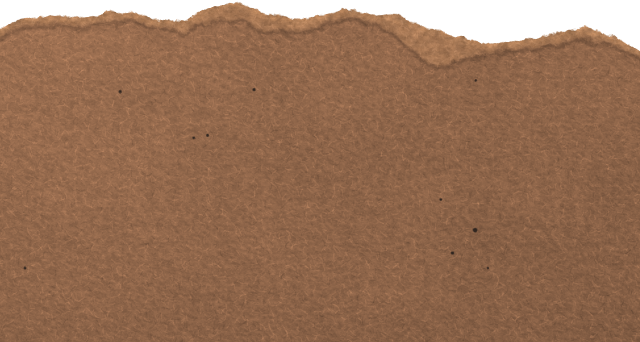
Give the GLSL for this texture, as a Shadertoy shader.

```glsl
// Sheet of brown cardboard with a torn, fibrous upper edge on white.

const int EDGE_STEPS = 24;
const float DEPTHS[25] = float[25](
    .080, .051, .046, .053, .036, .036, .058, .060, .017, .007, .041, .051, .046,
    .022, .039, .046, .078, .104, .129, .121, .112, .095, .080, .104, .150);

// Specks: position and radius in canvas heights.
const int SPECK_COUNT = 10;
const vec3 SPECKS[10] = vec3[10](
    vec3(.352, .733, .0045), vec3(.743, .738, .0040), vec3(.566, .597, .0040),
    vec3(.607, .604, .0036), vec3(1.389, .327, .0065), vec3(1.323, .260, .0045),
    vec3(1.289, .417, .0036), vec3(1.391, .765, .0030), vec3(1.427, .216, .0030),
    vec3(.073, .216, .0034));

float hash(vec2 p) {
    return fract(sin(dot(p, vec2(127.1, 311.7))) * 43758.5453);
}

float noise(vec2 p) {
    vec2 i = floor(p), f = fract(p);
    f = f * f * (3.0 - 2.0 * f);
    return mix(mix(hash(i), hash(i + vec2(1, 0)), f.x),
               mix(hash(i + vec2(0, 1)), hash(i + vec2(1, 1)), f.x), f.y);
}

// Signed fractal noise, centred on zero.
float fbm(vec2 p) {
    float sum = 0.0, weight = 0.5;
    for (int i = 0; i < 4; i++) {
        sum += weight * (noise(p) - 0.5);
        p = mat2(1.6, 1.2, -1.2, 1.6) * p + 7.3;
        weight *= 0.5;
    }
    return sum;
}

vec2 rotate(vec2 p, float angle) {
    float c = cos(angle), s = sin(angle);
    return vec2(c * p.x - s * p.y, s * p.x + c * p.y);
}

float bump(float x, float centre, float width) {
    float d = (x - centre) / width;
    return exp(-d * d);
}

// Height of the coarse tear for x in 0..1.
float tearHeight(float x) {
    float t = clamp(x, 0.0, 0.9999) * float(EDGE_STEPS);
    int i = int(t);
    return 1.0 - mix(DEPTHS[i], DEPTHS[i + 1], fract(t));
}

// One short bent fibre in each cell of a jittered grid.
float fibreLayer(vec2 p, float cellSize, float seed, float pixel) {
    vec2 q = p / cellSize, id = floor(q);
    float pick = hash(id + seed);
    vec2 jitter = vec2(hash(id + seed + 3.1), hash(id + seed + 5.7)) - 0.5;
    vec2 d = rotate(fract(q) - 0.5 - 0.3 * jitter, (pick - 0.5) * 2.6);
    d.y += (hash(id + seed + 9.2) - 0.5) * 2.5 * d.x * d.x;
    d.x = max(abs(d.x) - 0.1 - 0.2 * pick, 0.0);
    float width = max(0.0011, 0.7 * pixel);
    return (1.0 - smoothstep(0.3 * width, 1.5 * width, length(d) * cellSize))
           * hash(id + seed + 11.4);
}

float fibres(vec2 p, float pixel) {
    float sum = 0.0;
    for (int i = 0; i < 8; i++) {
        float k = float(i);
        vec2 q = rotate(p + 0.37 * k, 0.45 * k);
        float tint = mod(k, 3.0) < 2.0 ? 1.0 : -0.8;
        sum += tint * fibreLayer(q, 0.026 + 0.003 * k, 17.0 * k, pixel);
    }
    return sum;
}

// Pressed pulp: broad stains, flecks and fine grain.
float pulp(vec2 p) {
    float stains = fbm(p * vec2(5.0, 7.0));
    vec2 bent = p + 0.008 * vec2(fbm(p * 40.0), fbm(p * 40.0 + 31.0));
    float flecks = fbm(rotate(bent, 0.3) * vec2(75.0, 135.0));
    float grain = noise(p * 260.0) - 0.5;
    return 0.05 * stains + 0.15 * flecks + 0.05 * grain;
}

void mainImage(out vec4 fragColor, in vec2 fragCoord) {
    vec2 uv = fragCoord / iResolution.xy;
    vec2 p = fragCoord / iResolution.y;
    float pixel = 1.0 / iResolution.y;

    // Sheet, lit from the upper left.
    float light = 0.555 + 0.045 * (uv.y - 0.5) - 0.035 * (uv.x - 0.5);
    light += 0.02 * bump(uv.x, 0.1, 0.3) * uv.y;
    float tone = light + pulp(p) + 0.055 * fibres(p, pixel);
    vec3 colour = tone * vec3(1.0, 0.71, 0.515);

    // Exposed core along the tear, with a shaded inner lip.
    float edge = tearHeight(uv.x) + 0.022 * fbm(p * 28.0) + 0.010 * fbm(p * 110.0);
    float depth = edge - p.y;
    float rimWidth = 0.026 + 0.025 * bump(uv.x, 0.40, 0.08)
                   + 0.075 * bump(uv.x, 0.67, 0.055) + 0.035 * fbm(p * 22.0 + 4.0);
    float rim = 1.0 - smoothstep(-0.010, 0.008, depth - rimWidth);
    float rough = fbm(p * vec2(65.0, 90.0) + 12.0);
    vec3 core = vec3(0.70, 0.505, 0.35) * (1.0 + 0.5 * rough) + 0.5 * (tone - light);
    float fresh = 1.0 - smoothstep(0.0, 0.03, depth);
    colour = mix(colour, core, rim * (0.55 + 0.4 * fresh));
    colour *= 1.0 - 0.16 * bump(depth, rimWidth + 0.006, 0.007);

    // Dark specks.
    for (int i = 0; i < SPECK_COUNT; i++) {
        float d = length(p - SPECKS[i].xy) - SPECKS[i].z + 0.004 * fbm(p * 150.0);
        colour = mix(colour, vec3(0.13, 0.11, 0.10), 0.85 * (1.0 - smoothstep(-pixel, pixel, d)));
    }

    float paper = smoothstep(-pixel, pixel, depth);
    fragColor = vec4(mix(vec3(1.0), clamp(colour, 0.0, 1.0), paper), 1.0);
}
```
